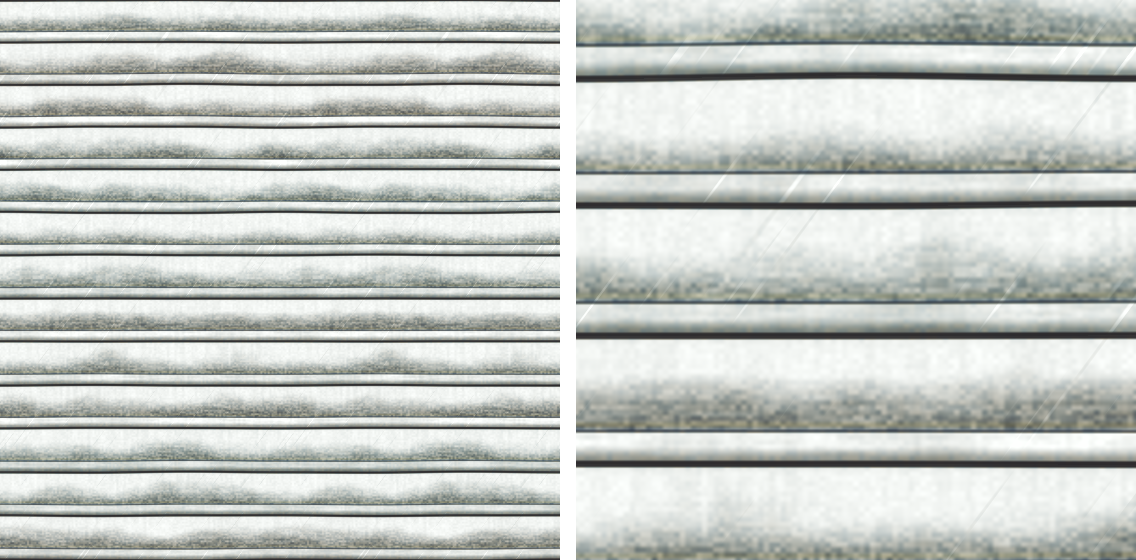
Left, the full canvas; right, a detail of the centre.
Write a WebGL 1 fragment shader that draws this texture.

```glsl
precision highp float;
// Weathered pale metal shutter: thirteen horizontal slats, each a rounded face
// that shades to a thin fold, a narrow bright rim and a dark seam. Layered
// value noise, repeating twice across, adds smudges, grain and fine scratches.

uniform vec2 u_resolution;

#define SLATS 13.0        // slats from top to bottom
#define TILES 2.0         // wear repeats across
#define BOW 0.023         // slats grow slightly taller downwards
#define FOLD 0.745        // fold position within a slat, from its top
#define FOLD_WIDTH 0.012  // half width of the fold line
#define SEAM_WIDTH 0.026  // half width of the dark seam
#define SMUDGE 0.50       // how far dirt shifts the shading
#define GRAIN 0.16        // strength of the fine grain

const vec3 INK = vec3(0.16, 0.15, 0.16);
const vec3 STEEL = vec3(0.53, 0.55, 0.52);
const vec3 PALE = vec3(0.945, 0.957, 0.946);

float hash(vec2 p) {
  return fract(sin(dot(p, vec2(127.1, 311.7))) * 43758.545);
}

// Value noise that wraps in x after a whole number of cells
float noise(vec2 p, float period) {
  vec2 i = floor(p);
  vec2 f = fract(p);
  f = f * f * (3.0 - 2.0 * f);
  float x0 = mod(i.x, period);
  float x1 = mod(i.x + 1.0, period);
  float low = mix(hash(vec2(x0, i.y)), hash(vec2(x1, i.y)), f.x);
  float high = mix(hash(vec2(x0, i.y + 1.0)), hash(vec2(x1, i.y + 1.0)), f.x);
  return mix(low, high, f.y);
}

// Noise stretched to the given cell counts, centred on zero
float wear(vec2 p, vec2 cells) {
  return noise(p * cells, cells.x) - 0.5;
}

float smudges(vec2 p) {
  float sum = 0.0;
  float weight = 0.5;
  vec2 cells = vec2(5.0, 17.0);
  for (int i = 0; i < 4; i++) {
    sum += weight * wear(p + float(i) * 3.7, cells);
    cells *= 2.0;
    weight *= 0.55;
  }
  return sum;
}

// Soft-edged line: one at the centre, zero beyond its half width
float line(float d, float halfWidth, float soft) {
  return 1.0 - smoothstep(halfWidth - soft, halfWidth + soft, abs(d));
}

vec3 metal(float tone) {
  vec3 dark = mix(INK, STEEL, clamp(tone * 2.0, 0.0, 1.0));
  return mix(dark, PALE, clamp(tone * 2.0 - 1.0, 0.0, 1.12));
}

void main() {
  vec2 uv = gl_FragCoord.xy / u_resolution;
  float down = 1.0 - uv.y;
  vec2 p = vec2(uv.x * TILES, down);
  float soft = 0.008 + 0.5 * SLATS / u_resolution.y;

  // Slat number and position within it
  float v = SLATS * (down + BOW * down * (1.0 - down));
  v += 0.035 * wear(p, vec2(3.0, SLATS));
  float row = floor(v);
  float s = fract(v);
  float rowTone = hash(vec2(row, 4.0)) - 0.5;
  float rimTone = hash(vec2(row, 9.0));

  // Wear layers
  float dirt = smudges(p);
  float speck = wear(p, vec2(150.0, 330.0));
  float streak = wear(p, vec2(22.0, 300.0));
  float weave = wear(p, vec2(110.0, 40.0));
  float scratch = noise(vec2(p.x * 120.0 + down * 180.0, down * 14.0), 120.0);
  scratch = smoothstep(0.85, 0.98, scratch);

  // Rounded face, darkening towards the fold
  float shade = smoothstep(0.24, 0.72, s + SMUDGE * dirt + 0.06 * rowTone);
  shade *= 0.85 + 0.15 * smoothstep(0.5, 0.7, s);
  float face = 1.01 - 0.53 * shade - 0.05 * line(s, 0.05, 0.05);
  face += shade * (GRAIN * 1.5 * speck + GRAIN * 1.3 * streak);
  face -= 0.10 * max(dirt, 0.0);

  // Narrow rim, rolling over into the seam
  float rim = 1.02 - 0.16 * rimTone - 0.45 * smoothstep(0.85, 0.97, s);
  rim += 0.25 * dirt + 0.5 * GRAIN * streak;

  float tone = mix(face, rim, smoothstep(FOLD - soft, FOLD + soft, s));
  tone += 0.35 * GRAIN * speck + 0.05 * weave;
  tone += scratch * mix(-0.06, 0.12, shade);

  // Fold and seam lines
  tone *= 1.0 - 0.68 * line(s - FOLD, FOLD_WIDTH, soft);
  float seam = line(min(s, 1.0 - s), SEAM_WIDTH, soft);
  tone *= 1.0 - (0.94 + 0.1 * dirt) * seam;

  // Slight colour casts: warm or green by slat, tan above the fold, blue below
  vec3 color = metal(tone);
  float midtone = 4.0 * clamp(tone * (1.0 - tone), 0.0, 0.25);
  color += midtone * rowTone * vec3(0.03, -0.01, -0.015);
  color += vec3(0.035, 0.02, -0.035) * line(s - 0.695, 0.02, 0.02);
  color += vec3(-0.03, 0.0, 0.045) * line(s - 0.73, 0.015, 0.015);
  color += midtone * 0.05 * speck * vec3(1.0, 0.0, -1.0);
  gl_FragColor = vec4(clamp(color, 0.0, 1.0), 1.0);
}
```
